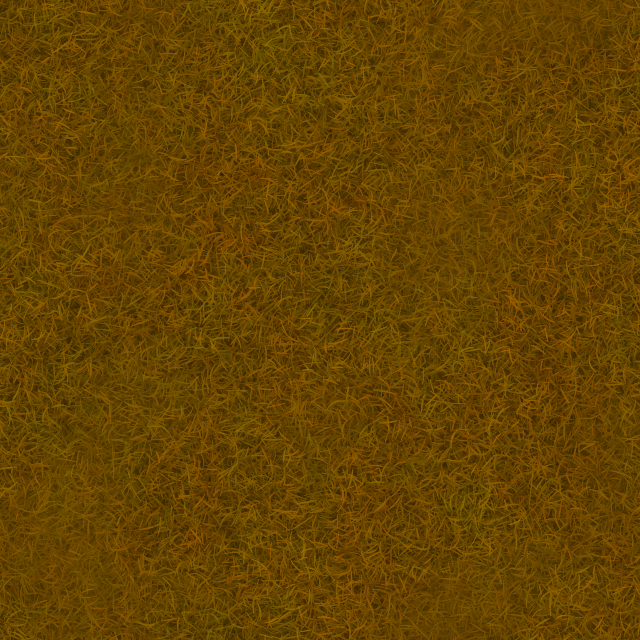
Give the GLSL for this texture, as a Shadertoy shader.

```glsl
// Dry, matted grass: layered fine blades in olive, ochre and rust brown.
#define LAYERS 18
#define CELL 0.020
#define BLADE_WIDTH 0.0011
#define EDGE_SOFTNESS 0.0009
#define STRAW_CELL 0.075
#define STRAW_SHARE 0.16
#define SOIL vec3(0.27, 0.175, 0.0)
#define OLIVE vec3(0.43, 0.322, 0.0)
#define RUST vec3(0.465, 0.283, 0.0)
#define STRAW vec3(0.54, 0.385, 0.0)
#define MATTED vec3(0.40, 0.27, 0.0)

vec4 hash4(vec3 p) {
    vec4 q = fract(p.xyzx * vec4(0.1031, 0.1030, 0.0973, 0.1099));
    q += dot(q, q.wzxy + 33.33);
    return fract((q.xxyz + q.yzzw) * q.zywx);
}

float gradientDot(vec2 cell, vec2 offset) {
    float angle = 6.2832 * hash4(vec3(cell, 71.0)).x;
    return dot(vec2(cos(angle), sin(angle)), offset);
}

// Gradient noise, roughly -0.7 to 0.7
float gradientNoise(vec2 p) {
    vec2 i = floor(p), f = fract(p);
    vec2 s = f * f * f * (f * (f * 6.0 - 15.0) + 10.0);
    vec2 e = vec2(1.0, 0.0);
    float low = mix(gradientDot(i, f), gradientDot(i + e, f - e), s.x);
    float high = mix(gradientDot(i + e.yx, f - e.yx), gradientDot(i + 1.0, f - 1.0), s.x);
    return mix(low, high, s.y);
}

// Cover and shading side of one curved, tapered blade, in cell units
vec2 blade(vec2 p, float angle, float halfLength, float bend, float width, float soft) {
    vec2 along = vec2(cos(angle), sin(angle));
    float u = dot(p, along);
    float v = dot(p, vec2(-along.y, along.x)) - bend * u * u;
    float t = u / halfLength;
    float w = width * (1.0 - 0.55 * t * t);
    float cover = 1.0 - smoothstep(w - soft, w + soft, abs(v));
    cover *= 1.0 - smoothstep(0.8, 1.0, abs(t));
    return vec2(cover, clamp(v / w, -1.0, 1.0));
}

// One layer of short blades, brighter as height rises from 0 to 1
vec3 layGrass(vec3 color, vec2 p, float layer, float height, float flow, float tint, float soft) {
    vec2 q = p / CELL + vec2(0.37, 0.61) * layer;
    vec2 home = floor(q);
    for (int y = -1; y <= 1; y++)
    for (int x = -1; x <= 1; x++) {
        vec2 cell = home + vec2(x, y);
        vec4 place = hash4(vec3(cell, layer + 3.0));
        vec4 look = hash4(vec3(cell, layer + 37.0));
        float angle = flow + (place.z - 0.5) * 3.0;
        vec2 b = blade(q - cell - place.xy, angle, mix(0.42, 0.92, place.w),
                       (look.z - 0.5) * 0.7, BLADE_WIDTH / CELL * mix(0.75, 1.3, look.w), soft / CELL);
        vec3 hue = mix(OLIVE, RUST, clamp(look.x + tint, -0.15, 1.2));
        float light = 0.66 + 0.42 * height + 0.52 * (look.y - 0.5) + 0.06 * b.y;
        color = mix(color, hue * light, 0.88 * b.x);
    }
    return color;
}

// Sparse long straws lying on top
vec3 layStraw(vec3 color, vec2 p, float layer, float soft) {
    vec2 q = p / STRAW_CELL + 0.43 * layer;
    vec2 home = floor(q);
    for (int y = -1; y <= 1; y++)
    for (int x = -1; x <= 1; x++) {
        vec2 cell = home + vec2(x, y);
        vec4 place = hash4(vec3(cell, layer + 113.0));
        vec4 look = hash4(vec3(cell, layer + 151.0));
        float angle = 0.35 + (place.z - 0.5) * 2.6;
        vec2 b = blade(q - cell - place.xy, angle, mix(0.2, 0.45, place.w),
                       (look.z - 0.5) * 0.5, 0.9 * BLADE_WIDTH / STRAW_CELL, soft / STRAW_CELL);
        color = mix(color, STRAW * mix(0.85, 1.06, look.y), 0.85 * b.x * step(look.x, STRAW_SHARE));
    }
    return color;
}

void mainImage(out vec4 fragColor, in vec2 fragCoord) {
    vec2 p = fragCoord / iResolution.y;
    float soft = max(EDGE_SOFTNESS, 0.45 / iResolution.y);

    // Broad drift of direction, hue and wear
    float flow = 0.7 + 1.2 * gradientNoise(p * 7.0 + 4.0);
    float tint = 0.55 * gradientNoise(p * 4.0 + 19.0) + 0.55 * gradientNoise(p * 17.0 + 8.0);
    float wear = smoothstep(-0.05, 0.5, gradientNoise(p * 3.5 + 31.0));

    // Soil, then blades from the bottom up
    vec3 color = SOIL * (1.0 + 0.3 * gradientNoise(p * 90.0));
    for (int i = 0; i < LAYERS; i++) {
        float height = float(i) / float(LAYERS - 1);
        color = layGrass(color, p, float(i), height, flow, tint, soft);
    }
    color = layStraw(color, p, 1.0, soft);
    color = layStraw(color, p, 2.0, soft);

    // Worn patches are flatter; light varies gently
    color = mix(color, MATTED, 0.4 * wear);
    color *= 1.0 + 0.08 * gradientNoise(p * 5.0 + 50.0) + 0.10 * gradientNoise(p * 32.0);
    fragColor = vec4(color, 1.0);
}
```
